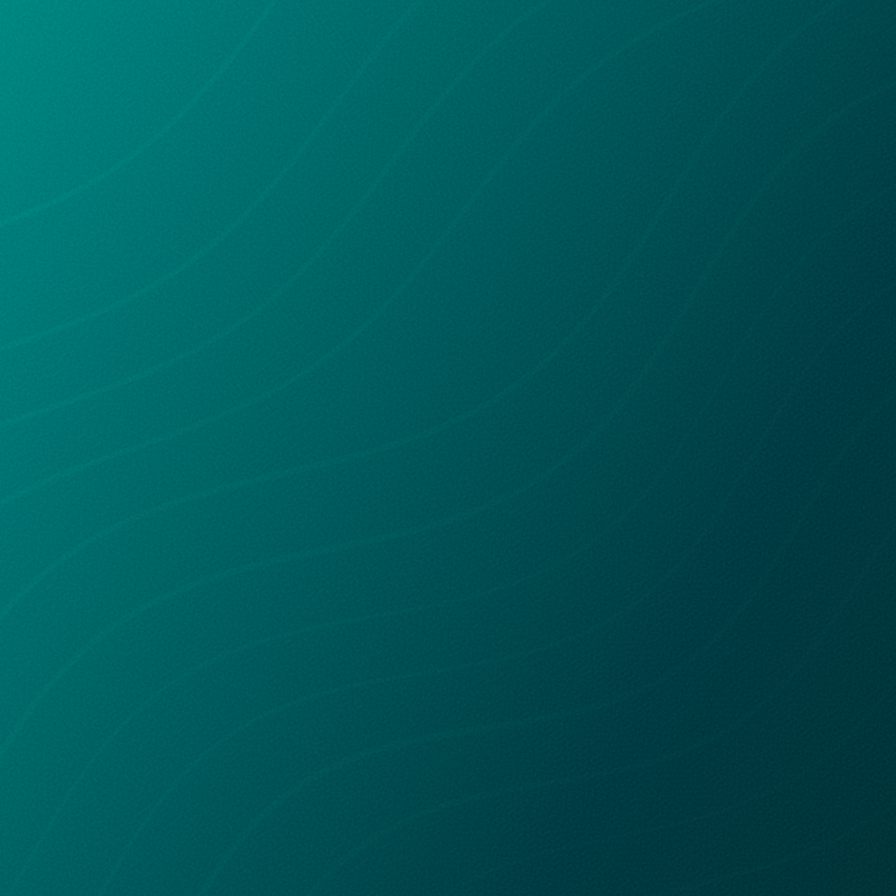
This background is drawn by a WebGL 1 fragment shader. Its source:

```glsl
precision highp float;
uniform vec2 u_resolution;

const float TAU = 6.2831853;

// Backdrop gradient
const vec3 TEAL_LIGHT = vec3(0.0, 0.530, 0.512);
const vec3 TEAL_MID = vec3(0.0, 0.330, 0.342);
const vec3 TEAL_DARK = vec3(0.0, 0.232, 0.259);
const vec3 TEAL_DEEP = vec3(0.0, 0.200, 0.220);
const vec2 GRADIENT_AXIS = vec2(0.64, 0.36);
const float MID_STOP = 0.5;
const float DARK_STOP = 0.75;

// Contour lines, measured along and across a tilted axis
const int LINE_COUNT = 12;
const float UPPER_COUNT = 4.0;
const vec2 ALONG = vec2(0.809, -0.588);
const vec2 ACROSS = vec2(0.588, 0.809);
const vec3 LINE_TINT = vec3(0.0, 0.045, 0.025);
const float PIVOT = 0.182;

// Polynomials in the line index: constant, linear, quadratic
const vec3 UPPER_LEVEL = vec3(0.2240, 0.0900, 0.0);
const vec3 UPPER_HEIGHT = vec3(0.0490, -0.0020, 0.0);
const vec3 UPPER_LENGTH = vec3(0.957, -0.0195, 0.0);
const vec3 UPPER_CREST = vec3(0.0150, -0.0270, 0.0137);
const float FIRST_LINE_GAP = 0.0456;
const float UPPER_WIDTH = 0.0030;
const vec3 LOWER_LEVEL = vec3(0.6150, 0.0928, 0.0);
const vec3 LOWER_HEIGHT = vec3(0.0690, 0.0014, -0.00074);
const vec3 LOWER_LENGTH = vec3(1.042, -0.052, 0.0);
const vec3 LOWER_CREST = vec3(0.2124, -0.0305, 0.0051);
const vec3 LOWER_TILT = vec3(0.005, 0.009, 0.0);
const float LEVEL_BULGE = 0.0104;
const float SHORTEST_WAVE = 0.807;
const vec2 LOWER_WIDTH = vec2(0.0018, 0.0038);
const float WIDTH_CYCLE = 3.6;

// Grain
const float GRAIN_SCALE = 330.0;
const float GRAIN_STRENGTH = 0.037;

vec2 randomGradient(vec2 cell) {
  float angle = TAU * fract(sin(dot(cell, vec2(127.1, 311.7))) * 43758.5);
  return vec2(cos(angle), sin(angle));
}

float gradientNoise(vec2 p) {
  vec2 cell = floor(p);
  vec2 f = p - cell;
  vec2 blend = f * f * f * (f * (f * 6.0 - 15.0) + 10.0);
  vec2 right = vec2(1.0, 0.0);
  vec2 up = vec2(0.0, 1.0);
  float a = dot(randomGradient(cell), f);
  float b = dot(randomGradient(cell + right), f - right);
  float c = dot(randomGradient(cell + up), f - up);
  float d = dot(randomGradient(cell + 1.0), f - 1.0);
  return mix(mix(a, b, blend.x), mix(c, d, blend.x), blend.y);
}

float ramp(float start, float end, float t) {
  return clamp((t - start) / (end - start), 0.0, 1.0);
}

vec3 backdrop(vec2 p) {
  float t = dot(p, GRADIENT_AXIS);
  vec3 color = mix(TEAL_LIGHT, TEAL_MID, ramp(0.0, MID_STOP, t));
  color = mix(color, TEAL_DARK, ramp(MID_STOP, DARK_STOP, t));
  return mix(color, TEAL_DEEP, ramp(DARK_STOP, 1.0, t));
}

// Coverage of one wavy line
float wave(vec2 q, float level, float height, float wavelength, float crest,
           float tilt, float halfWidth, float pixel) {
  float frequency = TAU / wavelength;
  float phase = (q.x - crest) * frequency;
  float slope = tilt - height * frequency * sin(phase);
  float offset = q.y - level - tilt * (q.x - PIVOT) - height * cos(phase);
  float dist = abs(offset) / sqrt(1.0 + slope * slope);
  return 1.0 - smoothstep(halfWidth - pixel, halfWidth + pixel, dist);
}

float upperLine(vec2 q, float index, float pixel) {
  vec3 powers = vec3(1.0, index, index * index);
  float level = dot(UPPER_LEVEL, powers) - FIRST_LINE_GAP * step(index, 0.5);
  return wave(q, level, dot(UPPER_HEIGHT, powers), dot(UPPER_LENGTH, powers),
    dot(UPPER_CREST, powers), 0.0, UPPER_WIDTH, pixel);
}

float lowerLine(vec2 q, float index, float pixel) {
  vec3 powers = vec3(1.0, index, index * index);
  float bulge = LEVEL_BULGE * exp(-0.7 * (index - 1.5) * (index - 1.5));
  float wavelength = max(SHORTEST_WAVE, dot(LOWER_LENGTH, powers));
  float weight = 0.5 + 0.5 * cos(TAU * (index - 0.6) / WIDTH_CYCLE);
  return wave(q, dot(LOWER_LEVEL, powers) + bulge, dot(LOWER_HEIGHT, powers),
    wavelength, dot(LOWER_CREST, powers), dot(LOWER_TILT, powers),
    mix(LOWER_WIDTH.x, LOWER_WIDTH.y, weight), pixel);
}

void main() {
  vec2 uv = gl_FragCoord.xy / u_resolution;
  float pixel = 1.0 / min(u_resolution.x, u_resolution.y);
  vec2 p = vec2(uv.x, 1.0 - uv.y);
  vec2 q = vec2(dot(p, ALONG), dot(p, ACROSS));
  vec3 color = backdrop(p);
  // Faint contour lines in two groups
  for (int i = 0; i < LINE_COUNT; i++) {
    float index = float(i);
    float coverage = index < UPPER_COUNT ? upperLine(q, index, pixel)
      : lowerLine(q, index - UPPER_COUNT, pixel);
    color *= 1.0 + LINE_TINT * coverage;
  }
  // Fine grain keeps the red channel empty
  color += GRAIN_STRENGTH * gradientNoise(q * GRAIN_SCALE) * vec3(0.0, 1.0, 1.0);
  gl_FragColor = vec4(clamp(color, 0.0, 1.0), 1.0);
}
```
